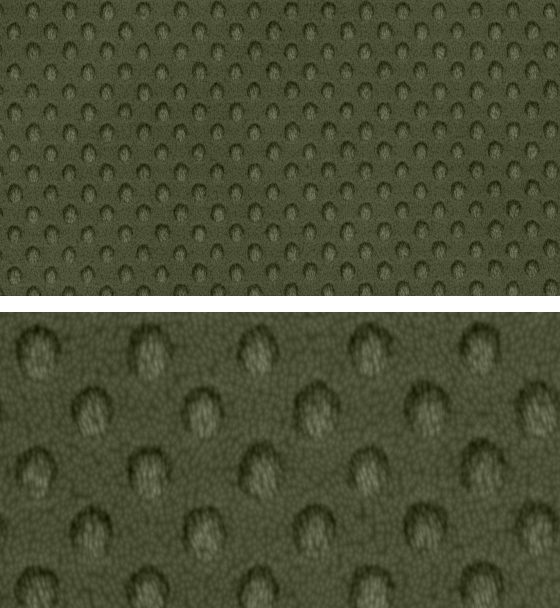
Top, the full canvas; bottom, a detail of the centre.
This texture is drawn by a Shadertoy shader. Its source:

```glsl
// Olive plush fabric with staggered rows of soft embossed oval dimples.

const vec3 OLIVE = vec3(0.277, 0.297, 0.195);      // flat pile colour
const float PITCH = 0.1249;                        // dimple spacing along a row
const vec2 FIRST = vec2(0.111, 0.037);             // first dimple, from top left
const float ROW_STEP = 0.0688;                     // row spacing at the left edge
const float ROW_SQUEEZE = 0.0010;                  // row spacing lost per unit of x
const vec2 RADII = vec2(0.0260, 0.0315);           // dimple half width, half height
const float JITTER = 0.0045;                       // placement irregularity
const float SIZE_VARIATION = 0.14;
const float HOLLOW_DARK = -0.125;                  // tone of the shaded wall
const float HOLLOW_LIGHT = 0.065;                  // tone of the lit floor
const float RIM_LIGHT = 0.045;
const float GRAIN = 0.11;
const float FIBRE = 0.14;
const vec2 GRAIN_SCALE = vec2(165.0, 125.0);
const vec2 FIBRE_SCALE = vec2(190.0, 60.0);

vec2 hash2(vec2 p) {
    vec3 a = fract(p.xyx * vec3(0.1031, 0.1030, 0.0973));
    a += dot(a, a.yzx + 33.33);
    return fract((a.xx + a.yz) * a.zy);
}

// Distance to the nearest scattered point, roughly centred on zero.
float cellular(vec2 p) {
    vec2 cell = floor(p), f = fract(p);
    float nearest = 2.0;
    for (int y = -1; y <= 1; y++)
    for (int x = -1; x <= 1; x++) {
        vec2 o = vec2(x, y);
        nearest = min(nearest, length(o + hash2(cell + o + 57.0) - f));
    }
    return nearest - 0.45;
}

// Broad, slow unevenness of the nap.
float drift(vec2 p) {
    return sin(p.x * 5.3 + 1.7 * sin(p.y * 4.1)) * 0.5
         + sin(p.y * 9.7 + 2.0 * sin(p.x * 7.3 + 1.0)) * 0.3
         + sin(dot(p, vec2(23.0, 17.0)) + 2.0 * sin(p.y * 13.0)) * 0.2;
}

// Tone offset of one dimple; q is scaled so the edge lies at length 1.
float dimpleTone(vec2 q, vec2 rnd, float fibre) {
    float angle = atan(q.y, q.x);
    float d = length(q) * (1.0 + 0.035 * sin(angle * 3.0 + rnd.x * 6.28)
                               + 0.025 * sin(angle * 5.0 + rnd.y * 6.28));
    float inside = 1.0 - smoothstep(0.82, 1.12, d);

    // Lit floor sits low; the upper wall falls into shade.
    vec2 floorPos = q - vec2(0.08, -0.38) - 0.12 * (rnd - 0.5);
    float shade = smoothstep(0.35, 1.12, length(floorPos * vec2(1.1, 0.85)));
    float light = HOLLOW_LIGHT * (0.7 + 0.6 * rnd.y);
    float hollow = mix(light, HOLLOW_DARK, shade) - FIBRE * fibre * (1.0 - 0.6 * shade);

    // Raised lip catches light above and below, with dimmer flanks.
    float lip = exp(-pow((d - 1.24) / 0.17, 2.0));
    float upright = abs(q.y) / max(length(q), 0.001);
    float rim = lip * RIM_LIGHT * (upright - 0.45);
    return mix(rim, hollow, inside);
}

void mainImage(out vec4 fragColor, in vec2 fragCoord) {
    vec2 p = fragCoord / iResolution.y;
    vec2 fromTop = vec2(p.x, 1.0 - p.y);

    // Pile grain with gently wandering direction.
    vec2 warped = p + 0.004 * sin(p.yx * vec2(31.0, 27.0) + 2.0 * sin(p * 11.0));
    float grain = cellular(warped * GRAIN_SCALE);
    float fibre = cellular((warped + vec2(0.15 * p.y, 0.0)) * FIBRE_SCALE);
    float tuft = cellular(warped * vec2(52.0, 68.0));
    float tone = -GRAIN * grain - 0.035 * fibre - 0.030 * tuft + 0.012 * drift(p);

    // Neighbouring dimples of the staggered lattice.
    float rowStep = ROW_STEP - ROW_SQUEEZE * p.x;
    float nearRow = round((fromTop.y - FIRST.y) / rowStep);
    for (int j = -1; j <= 1; j++) {
        float row = nearRow + float(j);
        float stagger = 0.5 * mod(row, 2.0);
        float nearColumn = round((p.x - FIRST.x) / PITCH + stagger);
        for (int i = -1; i <= 1; i++) {
            float column = nearColumn + float(i);
            vec2 rnd = hash2(vec2(column, row) + 19.0);
            vec2 center = FIRST + vec2((column - stagger) * PITCH, row * rowStep);
            center += JITTER * (rnd - 0.5);
            float size = 1.0 + SIZE_VARIATION * (rnd.x - 0.5);
            vec2 q = (fromTop - center) * vec2(1.0, -1.0) / (RADII * size);
            tone += dimpleTone(q, rnd, fibre);
        }
    }

    fragColor = vec4(clamp(OLIVE + tone, 0.0, 1.0), 1.0);
}
```
